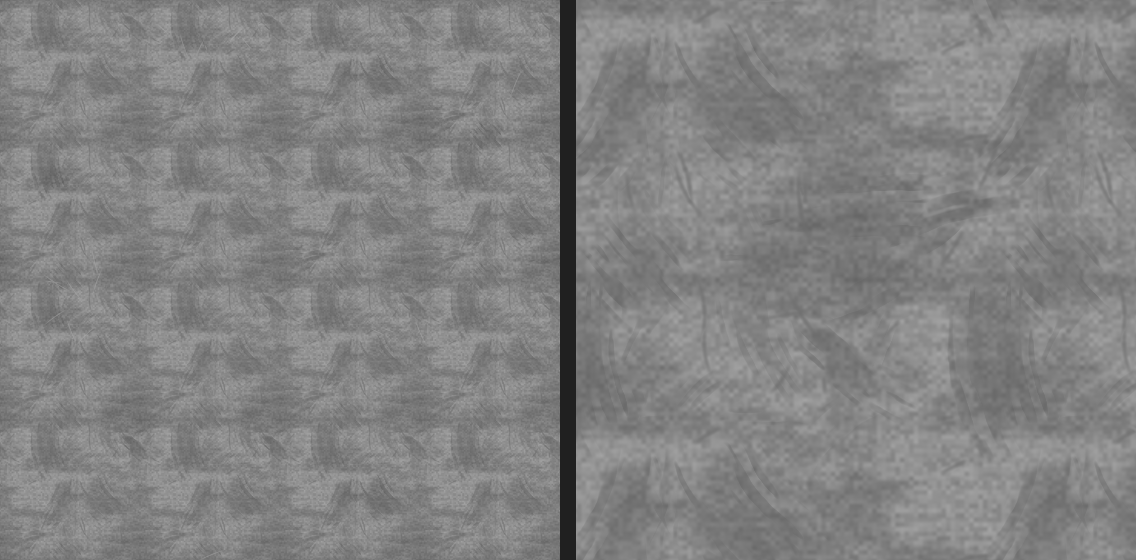
Left: the whole. Right: its middle third, enlarged.
Give the GLSL for this texture, as a three.js fragment shader.

```glsl
// Worn grey plaster: a 4 by 4 repeat of dry-brushed dark patches over a mottled, grainy ground.
// Each patch is a soft ragged stain with separate bristle hairs made from stretched noise; hashed
// loops scatter small sweeps and strokes in every repeat and pale scratches over the canvas.
varying vec2 vUv;

const float REPEATS = 4.0;
const vec3 GROUND = vec3(0.557);
const vec3 PAINT = vec3(0.432);
const vec3 SCRATCH = vec3(0.68);

float hash(vec2 p) {
  return fract(sin(dot(p, vec2(127.1, 311.7))) * 43758.545);
}

// Value noise that wraps after a whole number of lattice cells
float noise(vec2 p, vec2 period) {
  vec2 i = floor(p);
  vec2 f = fract(p);
  f = f * f * (3.0 - 2.0 * f);
  vec2 a = mod(i, period);
  vec2 b = mod(i + 1.0, period);
  return mix(mix(hash(a), hash(vec2(b.x, a.y)), f.x),
             mix(hash(vec2(a.x, b.y)), hash(b), f.x), f.y);
}

float tiledNoise(vec2 uv, vec2 frequency) {
  return noise(uv * frequency, frequency);
}

float fbm(vec2 uv, vec2 frequency) {
  float sum = 0.0;
  float weight = 0.5;
  for (int i = 0; i < 5; i++) {
    sum += weight * tiledNoise(uv, frequency);
    frequency *= 2.0;
    weight *= 0.58;
  }
  return sum / 1.112;
}

// Wrapped offset from a centre, turned so that x runs along the stroke
vec2 strokeSpace(vec2 p, vec2 centre, float angle, float bend) {
  vec2 d = fract(p - centre + 0.5) - 0.5;
  float c = cos(angle);
  float s = sin(angle);
  vec2 q = vec2(c * d.x + s * d.y, c * d.y - s * d.x);
  q.y += bend * q.x * q.x;
  return q;
}

// Soft stain with thin bristle hairs running past its edge
float brush(vec2 p, vec2 centre, vec2 radius, float angle, float bend, float ragged) {
  vec2 q = strokeSpace(p, centre, angle, bend);
  float body = 1.1 - length(q / radius) + (ragged - 0.5) * 2.6;
  q.y += (ragged - 0.5) * 0.02;
  float bristle = noise(q * vec2(9.0, 66.0) + centre * 40.0, vec2(256.0));
  float stain = smoothstep(-0.25, 0.95, body) * mix(0.65, 1.0, bristle);
  float hairs = smoothstep(0.5, 0.74, bristle) * smoothstep(-0.6, 0.3, body);
  return max(stain, hairs * 0.85);
}

float thinLine(vec2 p, vec2 centre, float angle, float bend, float reach, float width) {
  vec2 q = strokeSpace(p, centre, angle, bend);
  return (1.0 - smoothstep(0.0, width, abs(q.y))) * (1.0 - smoothstep(reach * 0.4, reach, abs(q.x)));
}

float paintPatches(vec2 p, float ragged) {
  // Steep sweeps
  float c = brush(p, vec2(0.34, 0.77), vec2(0.19, 0.10), 1.75, 0.8, ragged);
  c = max(c, brush(p, vec2(0.45, 0.43), vec2(0.20, 0.09), 1.15, -0.9, ragged));
  c = max(c, brush(p, vec2(0.68, 0.48), vec2(0.18, 0.14), 2.15, 0.8, ragged));
  c = max(c, 0.6 * brush(p, vec2(0.75, 0.93), vec2(0.14, 0.08), 1.75, 1.2, ragged));
  // Slanted sweeps
  c = max(c, brush(p, vec2(0.00, 0.77), vec2(0.13, 0.05), 2.5, 0.5, ragged));
  c = max(c, 0.8 * brush(p, vec2(0.12, 0.04), vec2(0.20, 0.08), 0.55, -0.6, ragged));
  // Flat smears
  c = max(c, brush(p, vec2(0.03, 0.16), vec2(0.16, 0.08), 0.05, 0.3, ragged));
  c = max(c, brush(p, vec2(0.26, 0.17), vec2(0.11, 0.06), 0.2, 0.5, ragged));
  c = max(c, brush(p, vec2(0.50, 0.03), vec2(0.13, 0.10), 2.3, 0.4, ragged));
  c = max(c, brush(p, vec2(0.79, 0.06), vec2(0.12, 0.035), 0.0, 0.4, ragged));
  return max(c, 0.7 * brush(p, vec2(0.69, 0.67), vec2(0.18, 0.022), 0.0, 0.1, ragged));
}

void main() {
  vec2 p = fract(vUv * REPEATS);

  // Mottled, streaky ground with fine grain
  float cloud = fbm(p, vec2(4.0, 7.0));
  float ragged = fbm(p + 0.37, vec2(6.0, 8.0));
  float streak = tiledNoise(p, vec2(9.0, 62.0));
  float grain = tiledNoise(p, vec2(91.0));
  float tone = (cloud - 0.5) * 0.11 + (streak - 0.5) * 0.05 + (grain - 0.5) * 0.10;

  // Brushed paint, small scattered sweeps and faint stains
  float cover = paintPatches(p, ragged);
  for (int i = 0; i < 10; i++) {
    float k = float(i);
    vec2 centre = vec2(hash(vec2(k, 21.0)), hash(vec2(k, 22.0)));
    vec2 radius = vec2(0.10, 0.045) * mix(0.6, 1.3, hash(vec2(k, 23.0)));
    cover = max(cover, 0.55 * brush(p, centre, radius, hash(vec2(k, 24.0)) * 2.6, 1.0, ragged));
  }
  cover = max(cover, 0.5 * smoothstep(0.48, 0.68, 1.0 - cloud));

  // Heavier paint in some repeats
  float heavy = smoothstep(0.65, 0.95, tiledNoise(vUv, vec2(9.0)));
  vec3 colour = mix(GROUND + tone, PAINT + tone * 0.55 - heavy * 0.04, cover * 0.88);

  // Thin dark strokes within each repeat
  float marks = 0.0;
  for (int i = 0; i < 24; i++) {
    float k = float(i);
    vec2 centre = vec2(hash(vec2(k, 1.0)), hash(vec2(k, 2.0)));
    float reach = mix(0.015, 0.11, hash(vec2(k, 4.0)));
    float bend = (hash(vec2(k, 5.0)) - 0.5) * 5.0;
    marks = max(marks, thinLine(p, centre, hash(vec2(k, 3.0)) * 2.4, bend, reach, 0.009));
  }
  colour = mix(colour, PAINT, marks * 0.55);

  // Pale scratches in loose clusters, different in every repeat
  float wear = 0.0;
  for (int i = 0; i < 24; i++) {
    float k = float(i);
    float g = floor(k / 4.0);
    vec2 home = vec2(hash(vec2(g, 11.0)), hash(vec2(g, 12.0)));
    vec2 centre = home + (vec2(hash(vec2(k, 13.0)), hash(vec2(k, 14.0))) - 0.5) * 0.12;
    float reach = mix(0.005, 0.035, hash(vec2(k, 15.0)));
    wear = max(wear, thinLine(vUv, centre, hash(vec2(k, 16.0)) * 3.1, 2.0, reach, 0.0018));
  }
  gl_FragColor = vec4(mix(colour, SCRATCH, wear * 0.4), 1.0);
}
```
